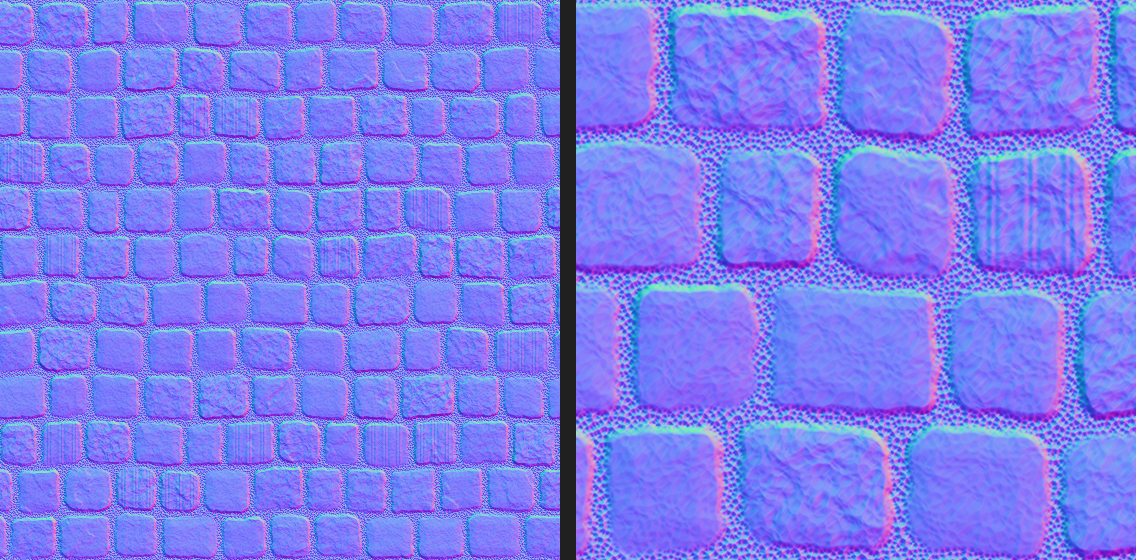
Left, the full canvas; right, a detail of the centre.
Write a WebGL 1 fragment shader that draws this texture map.

```glsl
precision highp float;
// Tangent-space normal map of worn cobblestones laid in rows with gritty joints.
uniform vec2 u_resolution;

#define ROWS 12.0          // stone rows across the canvas height
#define MIN_COLUMNS 11.0   // stones per row: this many or one more
#define WIDTH_JITTER 0.26  // shift of the upright joints
#define JOINT 0.021        // half width of a joint, in row heights
#define BEVEL 0.075        // width of the rounded rim
#define STONE_RISE 0.038   // height of a stone above the joint floor
#define GRIT_CELLS 300.0   // grains of grit across the canvas
#define GRIT_HEIGHT 0.028
#define ROUGHNESS 0.85     // relief of the stone faces
#define SAMPLE_STEP 0.0013 // slope sampling distance, in canvas units
#define TAU 6.2831853

vec2 hash2(vec2 p) {
  vec3 q = fract(p.xyx * vec3(0.1031, 0.1030, 0.0973));
  q += dot(q, q.yzx + 33.33);
  return fract((q.xx + q.yz) * q.zy);
}

// Distance to the nearest scattered point, wrapping after "period" cells
float cellular(vec2 p, float period) {
  vec2 cell = floor(p);
  vec2 f = p - cell;
  float nearest = 4.0;
  for (int y = -1; y <= 1; y++) {
    for (int x = -1; x <= 1; x++) {
      vec2 o = vec2(float(x), float(y));
      vec2 v = o + hash2(mod(cell + o, period) + 3.0) - f;
      nearest = min(nearest, dot(v, v));
    }
  }
  return sqrt(nearest);
}

float layeredSines(vec2 p) {
  float sum = 0.0;
  float amp = 0.5;
  for (int i = 0; i < 4; i++) {
    sum += amp * sin(p.x + 1.7 * sin(p.y)) * cos(p.y - 1.3 * sin(p.x * 0.8));
    p = mat2(1.5, 1.1, -1.1, 1.5) * p + 2.3;
    amp *= 0.55;
  }
  return sum;
}

float roundedBox(vec2 p, vec2 halfSize, float radius) {
  vec2 q = abs(p) - halfSize + radius;
  return length(max(q, 0.0)) + min(max(q.x, q.y), 0.0) - radius;
}

// Position of upright joint i in a row of n stones
float jointX(float i, float row, float n) {
  return i + WIDTH_JITTER * (hash2(vec2(mod(i, n), row) + 17.0).x - 0.5);
}

// Relief of one stone face: l is local, id is a random pair
float faceRelief(vec2 l, vec2 id) {
  vec2 pick = hash2(id * 91.0 + 5.0);
  vec2 kind = hash2(id * 57.0 + 29.0);
  float rough = ROUGHNESS * mix(0.3, 1.25, pick.x * pick.x);
  vec2 q = l + id * 40.0;
  float waves = layeredSines(q * 5.0);
  vec2 warped = q + 0.07 * waves;
  float h = rough * 0.024 * (waves + cellular(warped * 6.0, 300.0));
  h += (0.004 + 0.006 * rough) * cellular(warped * 15.0, 900.0);
  // soft broken ledges on some stones
  float angle = TAU * kind.x;
  float across = dot(l, vec2(cos(angle), sin(angle)));
  float ledge = sin(across * 5.0 + 1.5 * waves + TAU * pick.y);
  h += 0.016 * step(0.72, kind.y) * smoothstep(-0.4, 0.4, ledge);
  // chisel grooves on a few
  float groove = sin(l.x * 60.0 + 2.0 * sin(l.x * 23.0) + 0.5 * waves);
  h += 0.004 * step(0.94, pick.y) * groove;
  // each stone leans its own way
  return h + dot(l, (hash2(id * 73.0 + 11.0) - 0.5) * vec2(0.07, 0.12));
}

float height(vec2 p) {
  // row, with slightly wavering bed joints
  float y = p.y * ROWS + 0.03 * sin(TAU * (p.x * 3.0 + p.y))
          + 0.015 * sin(TAU * (p.x * 8.0 - p.y * 2.0));
  float row = mod(floor(y), ROWS);
  vec2 rowRandom = hash2(vec2(row, 41.0));
  // stone within the row, between two jittered joints
  float n = MIN_COLUMNS + step(0.5, rowRandom.x);
  float x = p.x * n + rowRandom.y;
  float i = floor(x);
  i += step(jointX(i + 1.0, row, n), x) - step(x, jointX(i, row, n));
  float left = jointX(i, row, n);
  float right = jointX(i + 1.0, row, n);
  float toRows = ROWS / n;
  vec2 id = hash2(vec2(mod(i, n), row) + 61.0);
  vec2 shape = hash2(id * 83.0 + 2.0);
  vec2 l = vec2((x - 0.5 * (left + right)) * toRows, fract(y) - 0.5);
  // uneven outline with bulging sides
  vec2 halfSize = vec2(0.5 * (right - left) * toRows, 0.5) - JOINT;
  halfSize -= 0.025 * shape * shape;
  vec2 lean = l + (id - 0.5) * 0.06 * l.yx;
  lean += 0.12 * l * l.yx * l.yx;
  float d = roundedBox(lean, halfSize, 0.12 + 0.11 * id.y);
  d += 0.036 * (cellular(p * 60.0, 60.0) - 0.45);
  d += 0.022 * layeredSines(l * 7.0 + id * 30.0);
  // gritty joint floor blended into the stone
  float grit = GRIT_HEIGHT * cellular(p * GRIT_CELLS, GRIT_CELLS);
  float face = STONE_RISE + 0.025 * smoothstep(0.0, 0.25, -d) + faceRelief(l, id);
  return mix(grit, face, smoothstep(0.0, BEVEL, -d));
}

void main() {
  vec2 p = gl_FragCoord.xy / u_resolution;
  vec2 e = vec2(SAMPLE_STEP, 0.0);
  vec2 rise = vec2(height(p + e.xy), height(p + e.yx)) - height(p);
  vec3 normal = normalize(vec3(-rise / (SAMPLE_STEP * ROWS), 1.0));
  gl_FragColor = vec4((normal * 0.5 + 0.5) * 0.985, 1.0);
}
```
